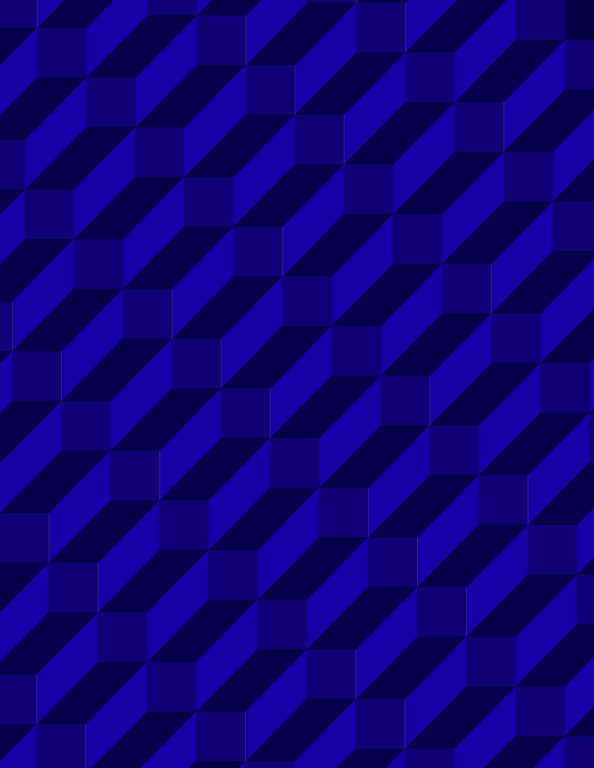
This pattern is drawn by a WebGL 2 fragment shader. Its source:

```glsl
#version 300 es
precision highp float;
// Diagonal chains of blue square bars on a skewed lattice: each lattice point
// carries a flat front face and a dark underside; the bright sides lie behind.
// Coverage comes from box distances, gathered over nearby lattice points.

uniform vec2 u_resolution;
out vec4 fragColor;

// Lengths are fractions of the canvas height.
#define SIDE 0.0643                     // edge of a front face
#define CHAIN_STEP vec2(0.0639, -0.0647) // next face along a chain
#define ROW_STEP vec2(0.2079, 0.0164)    // same face in the next chain
#define ORIGIN vec2(0.0482, 0.9635)      // top left of one face
#define LINE 0.0013                     // rim and seam width
#define SEAM_SHARE 0.3                  // share of faces with a worn seam
#define PATCH vec2(0.0378, 0.0500)       // dark block in the top right corner

const vec3 BRIGHT = vec3(0.08, 0.00, 0.65);
const vec3 FACE   = vec3(0.07, 0.00, 0.47);
const vec3 DARK   = vec3(0.03, 0.00, 0.29);
const vec3 RIM    = vec3(0.07, 0.02, 0.41);
const vec3 SEAM   = vec3(0.28, 0.24, 0.48);

float hash(vec2 p) {
  p = fract(p * vec2(0.1031, 0.1130));
  p += dot(p, p.yx + 33.33);
  return fract((p.x + p.y) * p.x * 97.0);
}

float boxDistance(vec2 p, vec2 halfSize) {
  vec2 d = abs(p) - halfSize;
  return max(d.x, d.y);
}

float coverage(float dist, float pixel) {
  return clamp(0.5 - dist / pixel, 0.0, 1.0);
}

void main() {
  float pixel = 1.0 / u_resolution.y;
  vec2 p = gl_FragCoord.xy * pixel;
  mat2 lattice = mat2(CHAIN_STEP, ROW_STEP);
  vec2 cell = floor(inverse(lattice) * (p - ORIGIN));

  // The underside runs from one face down to a face of the chain below.
  vec2 reach = 2.0 * CHAIN_STEP - ROW_STEP;
  float drop = -reach.y - SIDE;
  float shear = -reach.x / drop;
  float slantScale = inversesqrt(1.0 + shear * shear);

  float face = 0.0, under = 0.0, rim = 0.0, seam = 0.0;
  for (int i = -3; i <= 1; i++) {
    for (int j = -1; j <= 1; j++) {
      vec2 id = cell + vec2(i, j);
      vec2 q = p - ORIGIN - lattice * id;

      // Front face and its thin rim
      float d = boxDistance(q - vec2(0.5, -0.5) * SIDE, vec2(0.5 * SIDE));
      face = max(face, coverage(d, pixel));
      rim = max(rim, coverage(abs(d + 0.5 * LINE) - 0.5 * LINE, pixel));

      // Underside, sheared and tucked one pixel beneath the faces
      float x = q.x - (q.y + SIDE) * shear - 0.5 * SIDE;
      float across = (abs(x) - 0.5 * SIDE) * slantScale;
      float along = abs(q.y + SIDE + 0.5 * drop) - 0.5 * drop - pixel;
      under = max(under, coverage(max(across, along), pixel));

      // Worn seam on the right edge of some faces
      float worn = step(hash(id + 57.0), SEAM_SHARE);
      float edge = boxDistance(q - SIDE * vec2(1.0, -0.5),
                               vec2(0.5 * LINE, 0.5 * SIDE));
      seam = max(seam, worn * coverage(edge, pixel));
    }
  }

  // Layers from back to front
  vec3 color = mix(BRIGHT, DARK, under);
  vec2 corner = vec2(u_resolution.x * pixel, 1.0) - p;
  vec2 inPatch = clamp(0.5 + (PATCH - corner) / pixel, 0.0, 1.0);
  color = mix(color, DARK * 0.9, inPatch.x * inPatch.y);
  color = mix(color, mix(FACE, RIM, 0.7 * rim), face);
  color = mix(color, SEAM, 0.5 * seam);
  fragColor = vec4(color, 1.0);
}
```
